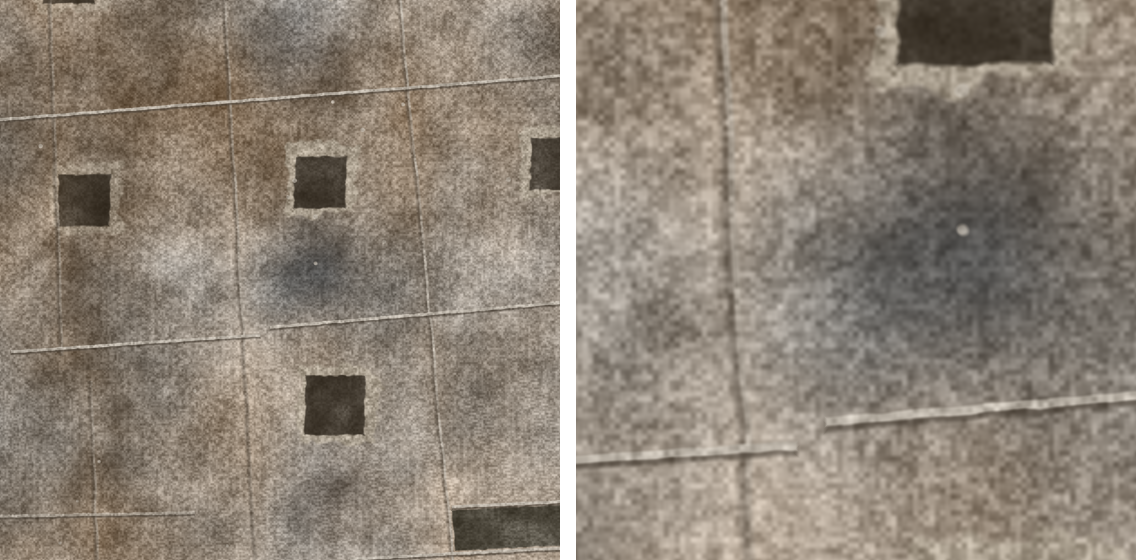
Left, the full canvas; right, a detail of the centre.
This texture is drawn by a WebGL 2 fragment shader. Its source:

```glsl
#version 300 es
precision highp float;
// Weathered concrete wall: slightly skewed panels parted by raised pale joints,
// with square dark recesses ringed by rough plaster. Distance functions give the
// joints and recesses; layered value noise gives stains, grain and ragged edges.

uniform vec2 u_resolution;
out vec4 fragColor;

const vec3 CONCRETE = vec3(0.545, 0.503, 0.454);
const vec3 WARM_TINT = vec3(0.050, 0.012, -0.025);
const vec3 PLASTER = vec3(0.675, 0.635, 0.570);
const vec3 JOINT_LIGHT = vec3(0.755, 0.725, 0.680);
const vec3 JOINT_DARK = vec3(0.300, 0.265, 0.225);
const vec3 RECESS = vec3(0.235, 0.205, 0.165);
const vec3 LEDGE = vec3(0.315, 0.295, 0.250);

const float BLOTCH = 0.50;         // contrast of the broad stains
const float GRAIN = 0.20;          // contrast of the fine grit
const float JOINT_HALF = 0.0026;   // half width of a joint
const float RECESS_HALF = 0.046;   // half side of a recess
const float PLASTER_WIDTH = 0.022; // width of the ring round a recess
const vec2 RECESS_START = vec2(0.150, 0.358);
const vec2 RECESS_ACROSS = vec2(0.422, -0.0325);
const vec2 RECESS_DOWN = vec2(0.026, 0.398);

// Level joints: start x, end x, depth at x = 0, slope
const int LEVELS = 6;
const vec4 LEVEL[LEVELS] = vec4[](
  vec4(-0.1, 1.1, 0.2135, -0.078), vec4(0.020, 0.465, 0.6295, -0.067),
  vec4(0.482, 1.1, 0.6256, -0.085), vec4(-0.1, 0.348, 0.922, -0.019),
  vec4(0.625, 1.1, 1.031, -0.052), vec4(0.807, 1.1, 0.943, -0.047));

float hash(vec2 p) {
  return fract(sin(dot(p, vec2(127.1, 311.7))) * 43758.5453);
}

float noise(vec2 p) {
  vec2 i = floor(p), f = fract(p);
  f = f * f * (3.0 - 2.0 * f);
  return mix(mix(hash(i), hash(i + vec2(1, 0)), f.x),
             mix(hash(i + vec2(0, 1)), hash(i + vec2(1, 1)), f.x), f.y);
}

float fbm(vec2 p) {
  float sum = 0.0, gain = 0.5;
  for (int i = 0; i < 5; i++) {
    sum += gain * noise(p);
    p = mat2(1.6, 1.2, -1.2, 1.6) * p + 7.3;
    gain *= 0.5;
  }
  return sum;
}

float boxDistance(vec2 p, vec2 halfSize) {
  vec2 d = abs(p) - halfSize;
  return length(max(d, 0.0)) + min(max(d.x, d.y), 0.0);
}

// Coverage inside a distance, with an edge at least one sample wide
float cover(float d, float softness) {
  float s = max(softness, 0.75 / min(u_resolution.x, u_resolution.y));
  return 1.0 - smoothstep(-s, s, d);
}

// Upright joints lean more toward the right
float uprightX(float k, float depth) {
  float lean = 0.035 + 0.012 * k + 0.009 * k * k;
  float jog = k < 0.5 ? 0.05 * step(0.66, depth) : 0.0;
  return 0.0885 + 0.3125 * k + depth * lean + jog;
}

void main() {
  vec2 uv = gl_FragCoord.xy / u_resolution;
  vec2 p = vec2(uv.x, 1.0 - uv.y); // y is depth below the top edge
  float rough = noise(p * 95.0) - 0.5;
  float fine = noise(p * 310.0) - 0.5;

  // Stained concrete
  float stain = fbm(p * vec2(5.5, 4.2) + 3.1) - 0.48;
  float mottle = fbm(p * 23.0 + 11.0) - 0.48;
  vec3 color = CONCRETE + BLOTCH * stain + 0.26 * mottle;
  color += WARM_TINT * (2.4 * fbm(p * 4.0 + 20.0) - 1.0);

  // Grey streaks below the recesses and rough plaster rings
  for (int j = -1; j <= 1; j++) for (int i = 0; i < 3; i++) {
    if (j == 1 && i != 1) continue;
    vec2 q = p - RECESS_START - RECESS_ACROSS * float(i) - RECESS_DOWN * float(j);
    float size = RECESS_HALF + 0.007 * max(float(j), 0.0);
    vec2 s = (q - vec2(-0.01, 0.15)) / vec2(0.075, 0.095);
    color -= vec3(0.105, 0.090, 0.070) * exp(-dot(s, s)) * (i == 1 ? 1.0 : 0.3);
    float ragged = 0.020 * (noise(p * 32.0) - 0.5) + 0.012 * rough;
    float ring = boxDistance(q - vec2(0.004, -0.003), vec2(size + PLASTER_WIDTH - 0.008));
    float amount = cover(ring - 0.004 + ragged, 0.004) * (i == 0 ? 0.55 : 0.85);
    color = mix(color, PLASTER + 0.12 * rough, amount);
    float hole = boxDistance(q + vec2(0.025 * q.y, 0.0), vec2(size)) + 0.004 * rough;
    vec3 inside = RECESS + 0.035 * float(i) + 0.22 * mottle;
    color = mix(color, inside, cover(hole, 0.0022));
  }

  // Upright joints, with paler warm concrete beside them
  for (int k = 0; k < 3; k++) {
    float fk = float(k);
    float d = p.x - uprightX(fk, p.y) + 0.003 * (noise(vec2(p.y * 22.0, fk)) - 0.5);
    float gap = k == 0 ? step(0.635, p.y) * (1.0 - step(0.68, p.y)) : 0.0;
    float fade = k == 1 ? 1.0 - 0.75 * smoothstep(0.55, 0.68, p.y) : 1.0;
    float wear = smoothstep(0.1, 0.6, noise(vec2(p.y * 30.0, fk * 9.0)));
    color += vec3(0.060, 0.045, 0.030) * exp(-abs(d) / 0.045);
    color = mix(color, JOINT_DARK, 0.45 * (1.0 - gap) * cover(abs(d + 0.002) - 0.0035, 0.003));
    float light = (0.40 + 0.18 * fk) * fade * mix(0.5, 1.0, wear) * (1.0 - gap);
    color = mix(color, JOINT_LIGHT, light * cover(abs(d - 0.001) - JOINT_HALF * 0.8, 0.0015));
  }

  // Dark ledge at the lower right
  float ledgeTop = LEVEL[5].z + LEVEL[5].w * p.x + 0.006;
  float ledgeEnd = LEVEL[4].z + LEVEL[4].w * p.x - 0.005;
  float ledge = max(max(ledgeTop - p.y, p.y - ledgeEnd), uprightX(2.0, p.y) + 0.006 - p.x);
  color = mix(color, LEDGE + 0.30 * mottle, cover(ledge + 0.003 * rough, 0.002));

  // Level joints with a shadow beneath
  for (int n = 0; n < LEVELS; n++) {
    vec4 joint = LEVEL[n];
    float d = p.y - joint.z - joint.w * p.x + 0.0015 * rough;
    float ends = max(joint.x - p.x, p.x - joint.y);
    float light = n == 3 ? 0.60 : 0.88;
    color = mix(color, JOINT_DARK, 0.65 * cover(max(abs(d - 0.0035) - 0.0025, ends), 0.002));
    color = mix(color, JOINT_LIGHT, light * cover(max(abs(d) - JOINT_HALF, ends), 0.0012));
  }

  // Scattered pale chips
  vec2 cell = floor(p * 24.0);
  vec2 chipAt = 0.2 + 0.6 * vec2(hash(cell + 4.0), hash(cell + 9.0));
  float chip = length(fract(p * 24.0) - chipAt) / 24.0 - 0.0035 + 0.003 * rough;
  color = mix(color, JOINT_LIGHT, 0.7 * step(0.965, hash(cell)) * cover(chip, 0.0015));

  // Fine grit over everything, weaker in the dark parts
  float grit = fine + 0.8 * (noise(p * 165.0 + 5.0) - 0.5);
  color += GRAIN * grit * smoothstep(0.05, 0.55, color.g);
  fragColor = vec4(clamp(color, 0.0, 1.0), 1.0);
}
```
